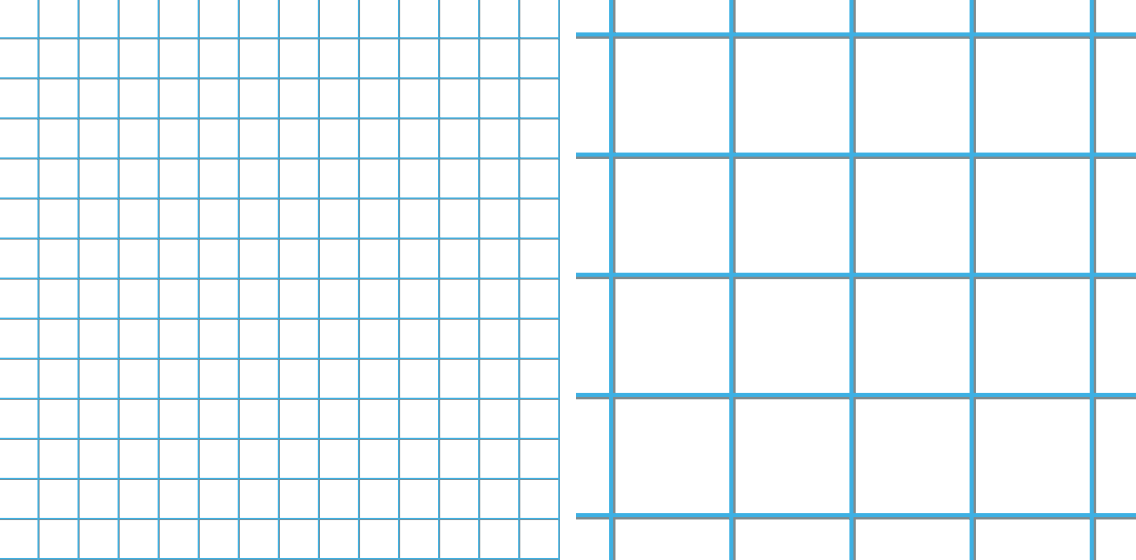
Left, the full canvas; right, a detail of the centre.
A Shadertoy shader for this pattern:

```glsl
// Square-ruled paper: thin blue lines on white, each with a narrow grey
// shadow along its right and lower side. Lines repeat with mod, and their
// edges are smoothed by the exact share of each pixel that a band covers.

#define PITCH 0.07153
#define FIRST_LINE vec2(0.0681, 0.0677)
#define LINE_WIDTH 0.0024
#define SHADOW_WIDTH 0.0014
#define PAPER_COLOR vec3(1.0)
#define LINE_COLOR vec3(0.24, 0.69, 0.89)
#define SHADOW_COLOR vec3(0.50, 0.54, 0.55)

// Share of a pixel centred at d that lies between start and end, per axis
vec2 bandCoverage(vec2 d, float start, float end, float pixel) {
    vec2 low = max(d - 0.5 * pixel, vec2(start));
    vec2 high = min(d + 0.5 * pixel, vec2(end));
    return clamp((high - low) / pixel, 0.0, 1.0);
}

// Joins the vertical and horizontal bands where they cross
float unite(vec2 coverage) {
    return 1.0 - (1.0 - coverage.x) * (1.0 - coverage.y);
}

void mainImage(out vec4 fragColor, in vec2 fragCoord) {
    float pixel = 1.0 / iResolution.y;

    // Measured from the upper left, so shadows fall right and down
    vec2 p = vec2(fragCoord.x, iResolution.y - fragCoord.y) * pixel;

    // Signed distance to the nearest line centre on each axis
    vec2 d = mod(p - FIRST_LINE + 0.5 * PITCH, PITCH) - 0.5 * PITCH;

    float edge = 0.5 * LINE_WIDTH;
    float line = unite(bandCoverage(d, -edge, edge, pixel));
    float shadow = unite(bandCoverage(d, edge, edge + SHADOW_WIDTH, pixel));

    // The shadow fills its share of what the line leaves uncovered
    float shade = clamp(shadow / max(1.0 - line, 0.001), 0.0, 1.0);
    vec3 color = mix(PAPER_COLOR, SHADOW_COLOR, shade);
    color = mix(color, LINE_COLOR, line);

    fragColor = vec4(color, 1.0);
}
```
